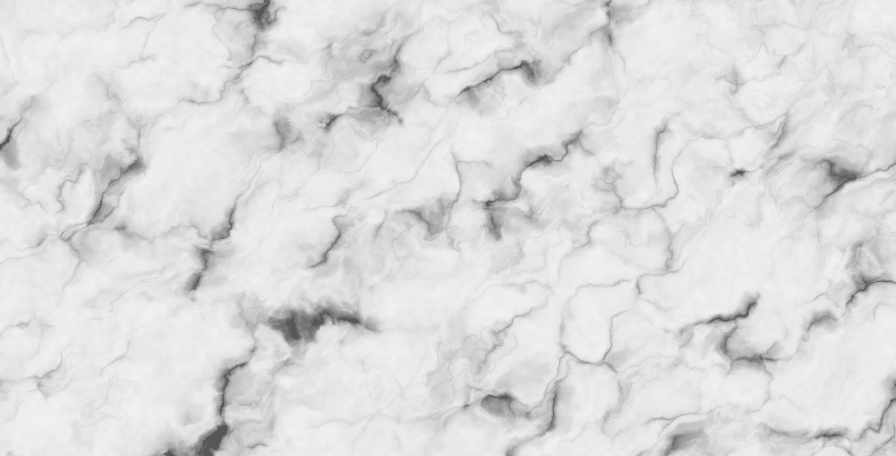
Give the GLSL for this texture, as a Shadertoy shader.

```glsl
vec2 hash2(vec2 p) {
    vec3 q = fract(p.xyx * vec3(0.1031, 0.1030, 0.0973));
    q += dot(q, q.yzx + 33.33);
    return fract((q.xx + q.yz) * q.zy);
}

float valueNoise(vec2 p) {
    vec2 cell = floor(p), f = fract(p);
    f = f * f * f * (f * (f * 6.0 - 15.0) + 10.0);
    float low = mix(hash2(cell).x, hash2(cell + vec2(1, 0)).x, f.x);
    float high = mix(hash2(cell + vec2(0, 1)).x, hash2(cell + vec2(1, 1)).x, f.x);
    return mix(low, high, f.y);
}

float fbm(vec2 p) {
    float sum = 0.0, amplitude = 0.5;
    for (int i = 0; i < 5; i++) {
        sum += amplitude * valueNoise(p);
        p = mat2(1.6, 1.2, -1.2, 1.6) * p + 7.3;
        amplitude *= 0.5;
    }
    return sum / 0.97;
}

// Gap between the two nearest cell centres: zero along the cracks
float crackDistance(vec2 p) {
    vec2 cell = floor(p);
    float nearest = 9.0, second = 9.0;
    for (int y = -2; y <= 2; y++) {
        for (int x = -2; x <= 2; x++) {
            vec2 id = cell + vec2(x, y);
            float d = length(id + 0.05 + 0.9 * hash2(id + 40.0) - p);
            second = min(second, max(nearest, d));
            nearest = min(nearest, d);
        }
    }
    return second - nearest;
}

void mainImage(out vec4 fragColor, in vec2 fragCoord) {
    vec2 p = fragCoord / iResolution.y;

    // Rising diagonal grain, bent by broad and fine turbulence
    vec2 grain = vec2(dot(p, vec2(0.82, 0.57)), dot(p, vec2(-0.57, 0.82)));
    grain += 0.15 * (vec2(fbm(p * 4.0 + 3.0), fbm(p * 4.0 + 19.0)) - 0.5);
    grain += 0.06 * (vec2(fbm(p * 17.0 + 31.0), fbm(p * 17.0 + 57.0)) - 0.5);

    // Where veins swell, fade, and break into smudges
    float strength = smoothstep(0.46, 0.70, fbm(grain * vec2(3.0, 6.0) + 11.0));
    float mottle = fbm(grain * vec2(18.0, 28.0) + 5.0);
    float smudge = smoothstep(0.25, 0.75, mottle);
    float cloud = fbm(grain * vec2(5.0, 8.0) + 71.0);

    // Main veins: dark core inside a broken, smoky halo
    float mainCrack = crackDistance(grain * vec2(2.1, 5.0) + 2.0);
    float ink = exp(-mainCrack / 0.045) * mix(0.05, 0.27, strength) * mix(0.5, 1.2, smudge);
    ink += exp(-mainCrack / 0.18) * strength * mix(0.03, 0.36, smudge);

    // Side veins and hairlines
    float sideCrack = crackDistance(grain * vec2(5.0, 9.5) + 23.0);
    float sidePatch = smoothstep(0.45, 0.70, fbm(p * 5.5 + 43.0));
    ink += sidePatch * exp(-sideCrack / 0.07) * mix(0.08, 0.26, smudge);
    float hairline = abs(fbm(grain * vec2(7.0, 12.0) + 87.0) - 0.5);
    ink += 0.07 * exp(-hairline / 0.015) * smoothstep(0.40, 0.65, cloud);

    // Pale clouds, faint mottling and fine stone grain
    ink += 0.09 * smoothstep(0.50, 0.80, cloud) * mix(0.5, 1.3, smudge);
    ink += 0.05 * (mottle - 0.5);
    ink += 0.035 * (fbm(p * 70.0) - 0.5);

    vec3 stone = vec3(0.922, 0.922, 0.927) - ink * vec3(1.0, 1.01, 1.025);
    fragColor = vec4(clamp(stone, 0.34, 0.94), 1.0);
}
```
